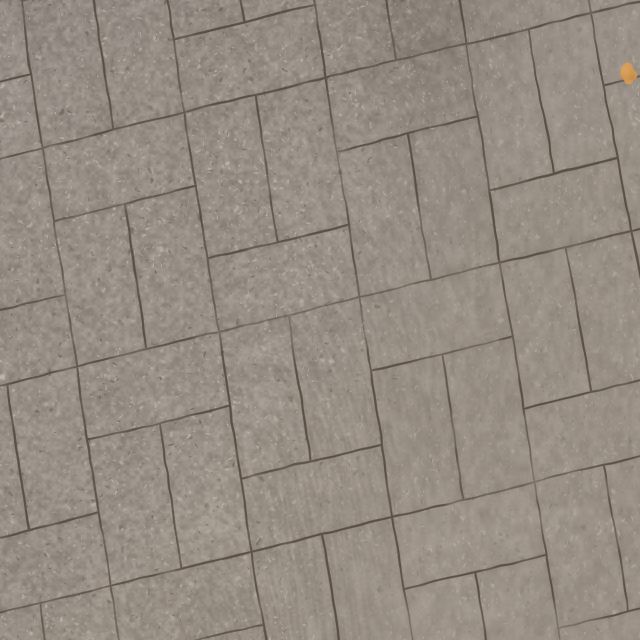
Give the GLSL for this texture, as a three.js fragment shader.

```glsl
// Tilted basket-weave paving of speckled grey-brown concrete bricks with thin dark joints.
varying vec2 vUv;

float hash(vec2 p) {
  vec3 q = fract(p.xyx * vec3(0.1031, 0.1030, 0.0973));
  q += dot(q, q.yzx + 33.33);
  return fract((q.x + q.y) * q.z);
}

float noise(vec2 p) {
  vec2 i = floor(p), f = fract(p);
  f = f * f * (3.0 - 2.0 * f);
  return mix(mix(hash(i), hash(i + vec2(1.0, 0.0)), f.x),
             mix(hash(i + vec2(0.0, 1.0)), hash(i + 1.0), f.x), f.y);
}

// One layer of soft stone chips of varied strength; blur aligns and stretches them.
float chips(vec2 p, float cells, float density, float seed, float blur) {
  vec2 g = p * cells + seed * 7.3;
  vec2 id = floor(g) + seed * 31.0;
  vec2 d = fract(g) - 0.5;
  d -= 0.36 * (vec2(hash(id + 5.0), hash(id + 11.0)) - 0.5);
  float a = mix(3.14 * hash(id + 19.0), 1.45, blur);
  d = mat2(cos(a), -sin(a), sin(a), cos(a)) * d;
  float size = mix(0.12, 0.34, hash(id + 23.0));
  float dist = length(d * vec2(0.85, 1.3));
  float strength = mix(0.3, 1.0, hash(id + 37.0));
  return strength * step(1.0 - density, hash(id)) * (1.0 - smoothstep(size * 0.1, size + 0.08, dist));
}

void main() {
  vec2 p = vec2(vUv.x, 1.0 - vUv.y);

  // Skewed paving axes: u counts columns, v counts repeats down a column
  vec2 d = p - vec2(0.120, 0.573);
  d += 0.004 * (vec2(noise(p * 9.0), noise(p * 9.0 + 40.0)) - 0.5);
  d += 0.0018 * (vec2(noise(p * 50.0), noise(p * 50.0 + 70.0)) - 0.5);
  float u = dot(d, vec2(4.366, -0.672));
  float v = dot(d, vec2(0.689, 2.814));
  u += max(u - 3.0, 0.0) * max(0.15 - 0.18 * p.y, 0.0);

  // Each repeat holds one lying brick, then two standing bricks
  float column = floor(u);
  float y = 1.5 * v + 0.5 * mod(column, 2.0);
  float row = floor(y / 1.5);
  vec2 cell = vec2(fract(u), mod(y, 1.5));
  float part = 0.0;
  vec2 center = vec2(0.5, 0.25), halfSize = vec2(0.5, 0.25);
  if (cell.y > 0.5) {
    part = 1.0 + step(0.5, cell.x);
    center = vec2(0.5 * part - 0.25, 1.0);
    halfSize = vec2(0.25, 0.5);
  }
  vec2 brick = vec2(column * 3.0 + part, row) + 60.0;
  vec2 inset = halfSize - abs(cell - center);
  float edge = min(inset.x, inset.y) * 0.2264;

  // Concrete tone: broad light, brick variation, mottling and grain
  float blur = smoothstep(0.4, 0.75, p.x + 0.25 * (p.y - 0.5));
  vec3 color = mix(vec3(0.582, 0.546, 0.517), vec3(0.606, 0.568, 0.527),
                   smoothstep(0.0, 1.0, 0.55 * p.x + 0.6 * p.y));
  color += 0.012 * (hash(brick) - 0.5);
  color += 0.022 * (noise(p * 6.0) - 0.5);
  color += 0.030 * (noise(p * 45.0) - 0.5);
  color += mix(0.075, 0.050, blur) * (noise(p * vec2(130.0, mix(130.0, 75.0, blur))) - 0.5);
  color += mix(0.060, 0.025, blur) * (noise(p * 240.0) - 0.5);
  color -= 0.04 * exp(-60.0 * dot(p - vec2(0.67, 0.02), p - vec2(0.67, 0.02)));

  // Pale and dark chips with ragged outlines
  float pale = 0.0, dark = 0.0;
  vec2 ragged = p + 0.007 * (vec2(noise(p * 140.0), noise(p * 140.0 + 33.0)) - 0.5);
  for (int i = 0; i < 3; i++) {
    float k = float(i);
    pale = max(pale, chips(ragged, 68.0 + 27.0 * k, 0.17, k + 1.0, blur));
    dark = max(dark, chips(ragged, 64.0 + 29.0 * k, 0.06, k + 5.0, blur));
  }
  float patchy = mix(0.35, 1.0, noise(p * 12.0 + 9.0));
  color = mix(color, vec3(0.78, 0.75, 0.71), pale * patchy * mix(0.85, 0.6, blur));
  color = mix(color, vec3(0.38, 0.35, 0.31), dark * mix(0.65, 0.3, blur));

  // Hairline joints of uneven depth, with a faint shaded border
  float wear = 0.6 * noise(p * 8.0 + 25.0) + 0.4 * noise(p * 38.0 + 3.0);
  float width = 0.0003 + 0.0009 * wear + 0.0004 * hash(brick + 13.0);
  float joint = 1.0 - smoothstep(width - 0.0006, width + 0.0018, edge);
  color -= 0.025 * exp(-edge * 230.0);
  color = mix(color, vec3(0.335, 0.295, 0.255),
              joint * mix(0.45, 0.92, smoothstep(0.2, 0.65, wear)));

  // Small fallen leaf near the upper right
  vec2 leaf = p - vec2(0.982, 0.116);
  float leafEdge = length(leaf * vec2(1.1, 0.85)) + 0.009 * (noise(p * 110.0) - 0.5);
  color = mix(color, vec3(0.82, 0.60, 0.33) + 0.1 * (noise(p * 90.0) - 0.5),
              1.0 - smoothstep(0.011, 0.015, leafEdge));

  gl_FragColor = vec4(color, 1.0);
}
```
